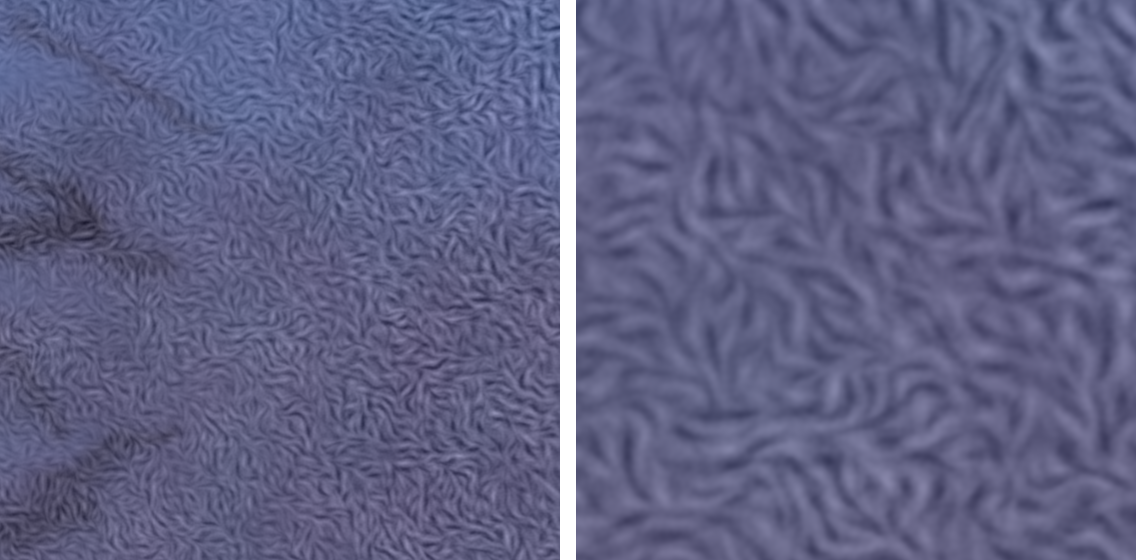
Left: the whole. Right: its middle third, enlarged.
A Shadertoy shader for this texture:

```glsl
float hash(vec2 p) {
    return fract(sin(dot(p, vec2(127.1, 311.7))) * 43758.547);
}

vec2 gradient(vec2 cell) {
    float a = 6.2832 * hash(cell);
    return vec2(cos(a), sin(a));
}

// Gradient noise, roughly -0.7 to 0.7
float noise(vec2 p) {
    vec2 i = floor(p), f = fract(p);
    vec2 u = f * f * f * (f * (f * 6.0 - 15.0) + 10.0);
    vec2 e = vec2(1.0, 0.0);
    float low = mix(dot(gradient(i), f), dot(gradient(i + e.xy), f - e.xy), u.x);
    float high = mix(dot(gradient(i + e.yx), f - e.yx), dot(gradient(i + e.xx), f - e.xx), u.x);
    return mix(low, high, u.y);
}

// Soft dark valley between two points
float crease(vec2 p, vec2 a, vec2 b, float width) {
    vec2 ab = b - a;
    float t = clamp(dot(p - a, ab) / dot(ab, ab), 0.0, 1.0);
    float d = length(p - a - ab * t) / width;
    return exp(-d * d);
}

// Tufts grow larger towards the right
vec2 tuftSpace(vec2 p) {
    return vec2(112.0 * p.x - 17.0 * p.x * p.x, (104.0 - 12.0 * p.x) * p.y);
}

// Noise smeared along a wandering direction gives short curly tufts
float pile(vec2 p) {
    float angle = -0.95 + 0.5 * p.y + 2.6 * noise(p * 13.0) + 1.6 * noise(p * 31.0 + 7.0);
    vec2 along = vec2(cos(angle), sin(angle)) * (0.0036 + 0.0012 * p.x);
    float sum = 0.0;
    for (int i = -3; i <= 3; i++) {
        float s = float(i);
        sum += noise(tuftSpace(p + along * s * 0.8)) * exp(-0.16 * s * s);
    }
    return sum / 4.1;
}

void mainImage(out vec4 fragColor, in vec2 fragCoord) {
    vec2 p = fragCoord / iResolution.y;
    float broad = noise(p * 3.5 + 3.0);
    float patches = noise(p * 9.0 + 20.0);

    // Folds in the cloth, with wavering edges
    vec2 q = p + 0.035 * vec2(noise(p * 12.0 + 40.0), noise(p * 12.0 + 60.0));
    float folds = 0.75 * crease(q, vec2(-0.02, 0.57), vec2(0.15, 0.6), 0.035)
        + 0.45 * crease(q, vec2(0.15, 0.6), vec2(0.28, 0.52), 0.03)
        + 0.5 * crease(q, vec2(-0.02, 0.73), vec2(0.15, 0.62), 0.025)
        + 0.3 * crease(q, vec2(0.04, 0.95), vec2(0.36, 0.78), 0.022)
        + 0.4 * crease(q, vec2(-0.02, 0.4), vec2(0.1, 0.25), 0.03)
        + 0.5 * crease(q, vec2(0.1, 0.14), vec2(0.3, 0.23), 0.022)
        + 0.6 * crease(q, vec2(-0.03, 0.04), vec2(0.14, 0.09), 0.045);
    float swells = crease(q, vec2(0.0, 0.87), vec2(0.12, 0.86), 0.06)
        + 0.7 * crease(q, vec2(0.0, 0.49), vec2(0.15, 0.47), 0.05)
        + 0.8 * crease(q, vec2(0.0, 0.19), vec2(0.12, 0.22), 0.04);

    // Cool light from the top over a greyer violet cloth
    float sky = smoothstep(0.4, 1.05, p.y + 0.25 * broad);
    vec3 cloth = mix(vec3(0.372, 0.367, 0.498), vec3(0.368, 0.416, 0.59), sky);
    cloth += vec3(0.018, -0.006, 0.0) * noise(p * 6.0 + 80.0);
    cloth += 0.03 * broad + 0.03 * patches;
    cloth += vec3(0.015, 0.03, 0.045) * swells;
    cloth = mix(cloth, vec3(0.245, 0.235, 0.315), clamp(folds, 0.0, 0.8));

    // Lit tufts and shadowed gaps
    float contrast = 0.8 + 0.35 * smoothstep(0.35, 0.8, p.x) + 0.5 * patches;
    contrast += 0.3 * folds - 0.3 * swells;
    float tufts = pile(p) + 0.07 * noise(tuftSpace(p) * 2.1 + 30.0);
    tufts = tufts > 0.0 ? tufts * 0.9 : tufts * 1.1;
    cloth += vec3(0.335, 0.33, 0.34) * tufts * contrast;

    fragColor = vec4(clamp(cloth, 0.0, 1.0), 1.0);
}
```
